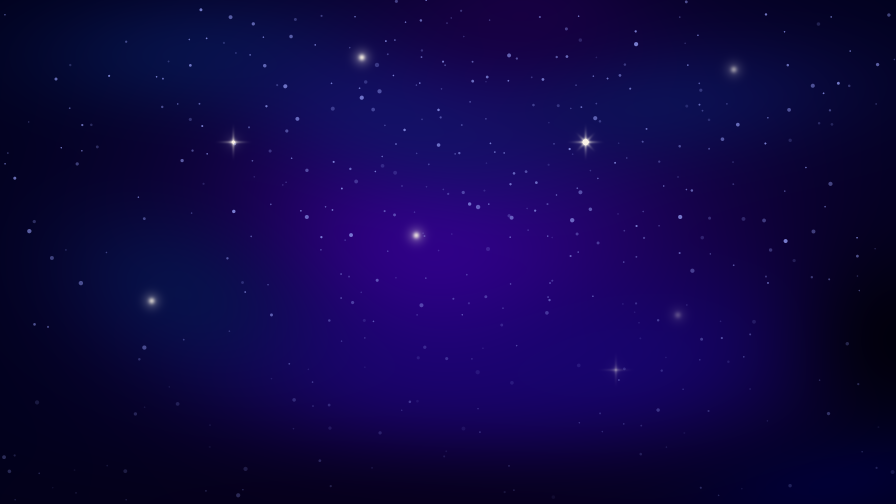
Give the GLSL for this background, as a Shadertoy shader.

```glsl
// A violet and blue night sky: tilted Gaussian clouds are blended in layers,
// then hashed grids scatter faint lavender stars, and a short loop adds the
// bright stars, each with a warm halo and zero, four or eight rays.

const vec3 NIGHT = vec3(0.0, 0.005, 0.105);
const vec3 VIOLET = vec3(0.125, 0.0, 0.36);
const vec3 BRIGHT_VIOLET = vec3(0.21, 0.0, 0.57);
const vec3 INDIGO = vec3(0.09, 0.02, 0.46);
const vec3 BLUE = vec3(0.065, 0.08, 0.41);
const vec3 TEAL = vec3(0.02, 0.085, 0.30);
const vec3 PLUM = vec3(0.10, 0.0, 0.27);
const vec3 DUST_COLOR = vec3(0.55, 0.58, 0.92);
const vec3 STAR_COLOR = vec3(0.98, 0.95, 0.90);
const float DUST_CELL = 0.043;
const float CORE_RADIUS = 0.0065;
const float HALO_RADIUS = 0.017;
const float RAY_LENGTH = 0.040;
const float RAY_WIDTH = 0.0026;

// Bright stars: position, brightness, number of rays
const int STAR_COUNT = 8;
const vec4 STARS[STAR_COUNT] = vec4[](
    vec4(0.718, 0.886, 0.90, 0.0), vec4(1.456, 0.862, 0.55, 0.0),
    vec4(0.463, 0.718, 0.75, 4.0), vec4(1.162, 0.718, 1.00, 8.0),
    vec4(0.826, 0.533, 0.85, 0.0), vec4(0.301, 0.403, 0.75, 0.0),
    vec4(1.345, 0.375, 0.28, 0.0), vec4(1.222, 0.266, 0.28, 4.0));

mat2 rotation(float angle) {
    float c = cos(angle), s = sin(angle);
    return mat2(c, -s, s, c);
}

vec4 hash4(vec2 cell) {
    vec4 h = fract(cell.xyxy * vec4(0.1031, 0.1030, 0.0973, 0.1099));
    h += dot(h, h.wzxy + 33.33);
    return fract((h.xxyz + h.yzzw) * h.zywx);
}

// Soft elliptical cloud weight
float cloud(vec2 p, vec2 center, vec2 radii, float tilt) {
    vec2 q = rotation(tilt) * (p - center) / radii;
    if (tilt != 0.0) q = (rotation(tilt) * (p - center)) / radii;
    return exp(-dot(q, q));
}

vec3 nebula(vec2 p) {
    vec3 c = NIGHT;
    // Violet heart and indigo lower clouds
    c = mix(c, VIOLET, cloud(p, vec2(0.95, 0.53), vec2(0.62, 0.46), 0.0));
    c = mix(c, BRIGHT_VIOLET, 0.85 * cloud(p, vec2(0.87, 0.50), vec2(0.32, 0.28), 0.0));
    c = mix(c, INDIGO, 0.75 * cloud(p, vec2(1.22, 0.28), vec2(0.40, 0.18), 0.1));
    c = mix(c, INDIGO, 0.50 * cloud(p, vec2(0.70, 0.28), vec2(0.36, 0.15), -0.2));
    // Blue and teal bands
    c = mix(c, TEAL, 0.75 * cloud(p, vec2(0.36, 0.42), vec2(0.24, 0.15), -0.35));
    c = mix(c, TEAL, 0.75 * cloud(p, vec2(0.38, 0.89), vec2(0.32, 0.12), 0.0));
    c = mix(c, BLUE, 0.75 * cloud(p, vec2(0.78, 0.76), vec2(0.34, 0.13), -0.3));
    c = mix(c, mix(BLUE, TEAL, 0.5), 0.75 * cloud(p, vec2(1.30, 0.79), vec2(0.38, 0.12), 0.1));
    c = mix(c, PLUM, 0.75 * cloud(p, vec2(1.04, 0.98), vec2(0.22, 0.11), 0.0));
    // Dark edges and the corner glow
    c = mix(c, vec3(0.02, 0.0, 0.09), 0.75 * cloud(p, vec2(0.8, -0.01), vec2(1.0, 0.13), 0.0));
    c = mix(c, vec3(0.0, 0.0, 0.02), 0.80 * cloud(p, vec2(1.77, 0.33), vec2(0.18, 0.20), 0.0));
    return mix(c, vec3(0.0, 0.0, 0.25), 0.65 * cloud(p, vec2(1.65, 0.04), vec2(0.28, 0.09), 0.15));
}

// One small disc at a random place in each occupied grid cell
float dust(vec2 p, float cellSize, float seed, float pixel) {
    vec2 cell = floor(p / cellSize);
    vec4 h = hash4(cell + seed);
    vec4 look = hash4(cell + seed + 71.7);
    vec2 center = (cell + mix(vec2(0.15), vec2(0.85), h.xy)) * cellSize;
    float density = 0.12 + 0.5 * cloud(center, vec2(0.95, 0.73), vec2(0.65, 0.42), -0.15);
    float radius = mix(0.0014, 0.0043, h.w * h.w * h.w);
    float disc = clamp((radius - length(p - center)) / pixel + 0.5, 0.0, 1.0);
    float fade = mix(0.35, 1.0, smoothstep(0.1, 0.6, center.y));
    return disc * step(h.z, density) * mix(0.2, 0.85, look.x) * fade;
}

// Thin tapered pair of rays along both axes
float crossRays(vec2 q, float size) {
    vec2 taper = max(1.0 - abs(q) / size, 0.0);
    vec2 line = exp(-q.yx * q.yx / (RAY_WIDTH * RAY_WIDTH));
    return dot(taper * taper, line);
}

float brightStar(vec2 q, float rays) {
    float d2 = dot(q, q);
    float core = exp(-d2 / (CORE_RADIUS * CORE_RADIUS));
    float halo = exp(-d2 / (HALO_RADIUS * HALO_RADIUS));
    if (rays < 1.0) return 0.7 * core + 0.32 * halo;
    float light = 0.5 * core + 0.12 * halo + 0.65 * crossRays(q, RAY_LENGTH);
    if (rays > 4.0) light += 0.3 * core + 0.55 * crossRays(rotation(0.7854) * q, RAY_LENGTH * 0.75);
    return light;
}

void mainImage(out vec4 fragColor, in vec2 fragCoord) {
    vec2 p = fragCoord / iResolution.y;
    float pixel = 1.0 / iResolution.y;
    vec3 color = nebula(p);

    // Scattered faint stars
    for (int i = 0; i < 2; i++) {
        float layer = float(i);
        float light = dust(p + 0.013 * layer, DUST_CELL * (1.0 + 0.45 * layer), 19.0 + 43.0 * layer, pixel);
        color = mix(color, DUST_COLOR, light);
    }

    // Bright stars
    for (int i = 0; i < STAR_COUNT; i++) {
        float light = STARS[i].z * brightStar(p - STARS[i].xy, STARS[i].w);
        color = mix(color, STAR_COLOR, clamp(light, 0.0, 1.0));
    }
    fragColor = vec4(color, 1.0);
}
```
